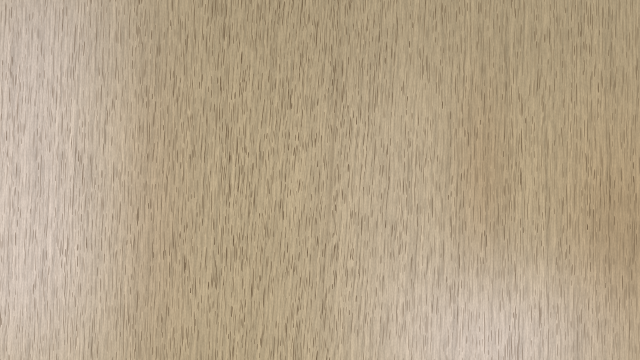
A WebGL 2 fragment shader for this texture:

```glsl
#version 300 es
precision highp float;

uniform vec2 u_resolution;
out vec4 fragColor;

vec3 hash3(vec2 p) {
    vec3 q = fract(p.xyx * vec3(0.1031, 0.1030, 0.0973));
    q += dot(q, q.yxz + 33.33);
    return fract((q.xxy + q.yzz) * q.zyx);
}

// Distance to the nearest scattered cell centre
float cellular(vec2 p) {
    vec2 cell = floor(p);
    float nearest = 2.0;
    for (int j = -1; j <= 1; j++) {
        for (int i = -1; i <= 1; i++) {
            vec2 id = cell + vec2(i, j);
            nearest = min(nearest, length(id + hash3(id + 71.0).xy - p));
        }
    }
    return nearest;
}

// Soft elliptical patch
float patchAt(vec2 p, vec2 centre, vec2 radius) {
    vec2 d = (p - centre) / radius;
    return exp(-dot(d, d));
}

// Thin tapered dashes, one per cell, in randomly shifted columns
float pores(vec2 p, vec2 size, float seed, float density, float blur) {
    float column = floor(p.x / size.x);
    vec3 lane = hash3(vec2(column, seed * 5.3));
    vec2 grid = vec2(p.x / size.x, p.y / size.y + lane.x * 17.0);
    vec2 id = floor(grid);
    vec3 shape = hash3(id + seed * 3.7);
    vec3 look = hash3(id.yx + seed * 9.1 + 40.0);

    vec2 local = (fract(grid) - 0.5) * size;
    local.x -= (lane.y * 0.7 + shape.x * 0.3 - 0.5) * 0.3 * size.x;
    float along = local.y / (size.y * mix(0.2, 0.49, shape.y));
    float taper = sqrt(max(0.0, 1.0 - along * along));
    float halfWidth = mix(0.0003, 0.0016, shape.z * shape.z) * taper;
    float dash = smoothstep(-blur, blur, halfWidth - abs(local.x));
    float presence = smoothstep(0.8 - density, 1.4 - density * 0.4, look.x + 0.35 * (lane.z - 0.5));
    return dash * smoothstep(0.0, 0.8, taper) * presence;
}

void main() {
    vec2 p = gl_FragCoord.xy / u_resolution.y;

    // Grain direction: leaning slightly in the middle, upright at the right
    float lean = 0.012 + 0.06 * patchAt(p, vec2(0.86, p.y), vec2(0.34, 1.0))
               + 0.03 * patchAt(p, vec2(0.1, p.y), vec2(0.3, 1.0));
    vec2 grain = p;
    grain.x -= lean * (p.y - 0.5);
    grain.x += 0.0012 * sin(p.y * 17.0 + p.x * 31.0)
             + 0.0004 * sin(p.y * 61.0 - p.x * 47.0);

    // Growth bands as layered sines across the grain
    float bands = sin(grain.x * 39.0 + 0.9 * sin(p.y * 2.3))
                + 0.7 * sin(grain.x * 83.0 + 1.7 + sin(p.y * 3.1))
                + 0.5 * sin(grain.x * 171.0 + 0.6 * sin(p.y * 5.0));

    // Broad light and warm stains
    float glow = 1.1 * patchAt(p, vec2(0.04, 0.36), vec2(0.32, 0.52));
    glow += 0.6 * patchAt(p, vec2(0.1, 0.95), vec2(0.27, 0.3));
    glow += 0.95 * patchAt(p, vec2(1.38, 0.03), vec2(0.35, 0.24));
    glow += 0.28 * patchAt(p, vec2(1.1, 0.42), vec2(0.22, 0.4));
    glow = min(glow, 1.0);
    float stain = 0.85 * patchAt(p, vec2(1.34, 0.5), vec2(0.08, 0.27))
                + 0.95 * patchAt(p, vec2(1.72, 0.32), vec2(0.18, 0.38))
                + 0.7 * patchAt(p, vec2(0.42, 0.4), vec2(0.1, 0.42));

    vec3 wood = vec3(0.712, 0.641, 0.515);
    wood = mix(wood, vec3(0.655, 0.563, 0.435), min(stain, 1.0) * 0.8);
    wood = mix(wood, vec3(0.815, 0.757, 0.705), glow);
    wood *= 1.0 + 0.008 * bands - 0.055 * smoothstep(0.5, 1.0, p.y);

    // Wide and narrow streaks, short fibres and speckle
    float wide = cellular(grain * vec2(62.0, 2.2) + 3.0) - 0.47;
    float streak = cellular(grain * vec2(125.0, 3.6)) - 0.47;
    float fibre = cellular(grain * vec2(170.0, 21.0) + 5.0) - 0.47;
    float speckle = cellular(p * vec2(215.0, 130.0) + 9.0) - 0.47;
    wood *= 1.0 - 0.05 * wide - 0.11 * streak - 0.11 * fibre - 0.06 * speckle;

    // Soft pores, darker in the middle than at the sides
    float blur = max(0.0012, 0.66 / u_resolution.y);
    float middle = patchAt(p, vec2(0.72, 0.6), vec2(0.45, 0.8));
    float density = 0.56 + 0.05 * bands + 0.1 * middle + 0.3 * wide;
    float dark = 0.0;
    for (int i = 0; i < 4; i++) {
        float k = float(i);
        vec2 size = vec2(0.0084 + 0.0011 * k, 0.038 + 0.02 * k);
        dark = max(dark, pores(grain + k * 0.37, size, k + 1.0, density, blur));
    }
    dark *= 1.0 - 0.4 * speckle - 0.5 * fibre;

    // Long faint seams along the leaning centre
    float seam = patchAt(grain, vec2(0.918, 0.55), vec2(0.006, 0.33))
               + 0.6 * patchAt(grain, vec2(0.887, 0.4), vec2(0.004, 0.25));
    dark = max(dark, 0.27 * seam);

    vec3 poreColor = mix(vec3(0.43, 0.355, 0.265), vec3(0.53, 0.46, 0.4), glow);
    wood = mix(wood, poreColor, dark * mix(0.72, 0.88, middle));
    fragColor = vec4(wood, 1.0);
}
```
